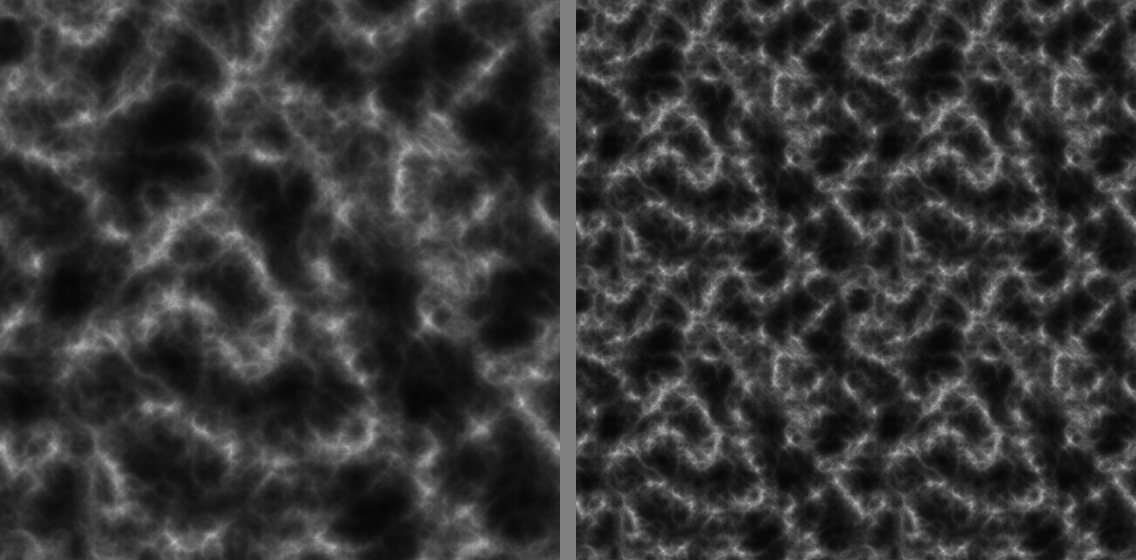
Left, the tile; right, the same tile 2 across and 2 down.
Reproduce this texture procedurally as a WebGL 2 fragment shader.

```glsl
#version 300 es
precision highp float;
precision highp int;

uniform vec2 u_resolution;
out vec4 fragColor;

const float TAU = 6.2831853;

// Integer hash of a lattice cell, returned in 0..1
float hashCell(ivec2 cell, int seed) {
    uint h = uint(cell.x) * 1597334677u ^ uint(cell.y) * 3812015801u ^ uint(seed) * 2654435769u;
    h = (h ^ (h >> 16)) * 2246822519u;
    h = (h ^ (h >> 13)) * 3266489917u;
    h ^= h >> 16;
    return float(h >> 8) / 16777216.0;
}

// Slope of a random unit gradient towards an offset; the lattice wraps
float cornerSlope(ivec2 cell, vec2 offset, int period, int seed) {
    ivec2 wrapped = (cell % period + period) % period;
    float angle = TAU * hashCell(wrapped, seed);
    return dot(vec2(cos(angle), sin(angle)), offset);
}

// Gradient noise that repeats after a whole number of cells
float tileNoise(vec2 p, int period, int seed) {
    ivec2 cell = ivec2(floor(p));
    vec2 f = fract(p);
    vec2 blend = f * f * f * (f * (f * 6.0 - 15.0) + 10.0);
    float a = cornerSlope(cell, f, period, seed);
    float b = cornerSlope(cell + ivec2(1, 0), f - vec2(1, 0), period, seed);
    float c = cornerSlope(cell + ivec2(0, 1), f - vec2(0, 1), period, seed);
    float d = cornerSlope(cell + ivec2(1, 1), f - vec2(1, 1), period, seed);
    return mix(mix(a, b, blend.x), mix(c, d, blend.x), blend.y);
}

// Absolute value with a rounded crease
float softAbs(float x, float radius) {
    return sqrt(x * x + radius * radius) - radius;
}

// Layered creases: zero contours of each octave become filaments
float turbulence(vec2 uv, int basePeriod, int octaves, float gain) {
    float total = 0.0;
    float amplitude = 1.0;
    int period = basePeriod;
    for (int i = 0; i < octaves; i++) {
        vec2 shift = vec2(0.37, 0.71) * float(i);
        float n = tileNoise(uv * float(period) + shift, period, i + 11);
        total += amplitude * softAbs(n, 0.012);
        amplitude *= gain;
        period *= 2;
    }
    return total;
}

// Light fades exponentially away from the filaments
float filamentGlow(float depth, float peak, float falloff) {
    return peak * exp(-falloff * depth);
}

void main() {
    vec2 uv = gl_FragCoord.xy / u_resolution;
    float depth = turbulence(uv, 5, 6, 0.5);
    float glow = filamentGlow(depth, 0.80, 4.6);
    fragColor = vec4(vec3(glow), 1.0);
}
```
